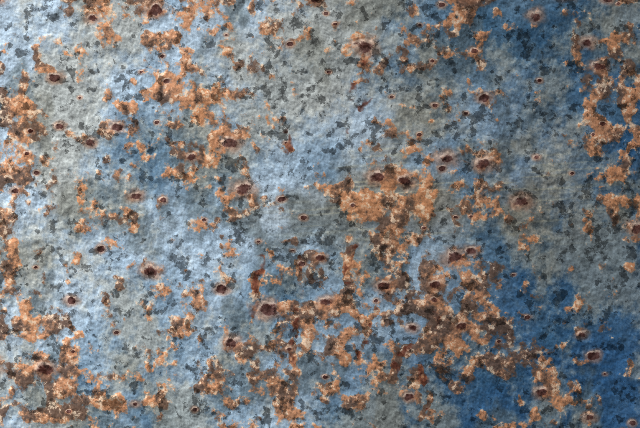
Give the GLSL for this texture, as a Shadertoy shader.

```glsl
// Weathered blue paint over rusting sheet metal: layered fractal noise gives paint,
// stains and rust crust, with slope lighting for relief. Looped blisters, cracks
// and stretched-noise scratches are laid on top. Canvas height is one unit.

float hash(vec2 p) {
    vec3 q = fract(p.xyx * vec3(0.1031, 0.1030, 0.0973));
    q += dot(q, q.yzx + 33.33);
    return fract((q.x + q.y) * q.z);
}

float noise(vec2 p) {
    vec2 i = floor(p), f = fract(p);
    f = f * f * (3.0 - 2.0 * f);
    return mix(mix(hash(i), hash(i + vec2(1, 0)), f.x),
               mix(hash(i + vec2(0, 1)), hash(i + vec2(1, 1)), f.x), f.y);
}

float fbm(vec2 p) {
    float sum = 0.0, amp = 0.5;
    for (int i = 0; i < 5; i++) {
        sum += amp * noise(p);
        p = mat2(1.6, 1.2, -1.2, 1.6) * p + 17.3;
        amp *= 0.58;
    }
    return sum / 1.11;
}

// Broken, wandering rust lines, mostly steep and near the middle
float cracks(vec2 p) {
    vec2 wander = vec2(fbm(p * 13.0), fbm(p * 13.0 + 40.0)) - 0.5;
    p += 0.06 * wander;
    float crack = 0.0;
    for (int i = 0; i < 9; i++) {
        float k = float(i);
        vec2 start = vec2(0.52 + 0.5 * hash(vec2(k, 3.0)), 0.02 + 0.85 * hash(vec2(k, 8.0)));
        float angle = 0.85 + 0.85 * hash(vec2(k, 15.0));
        vec2 along = (0.1 + 0.16 * hash(vec2(k, 21.0))) * vec2(cos(angle), sin(angle));
        vec2 rel = p - start;
        float t = clamp(dot(rel, along) / dot(along, along), 0.0, 1.0);
        float d = length(rel - along * t);
        crack = max(crack, 1.0 - smoothstep(0.002, 0.013, d));
    }
    return crack * smoothstep(0.32, 0.52, noise(p * 24.0 + 5.0));
}

// Height of the crust: broad patches plus fine grit
float crust(vec2 p) {
    return 0.45 * fbm(p * vec2(5.5, 4.0) + 2.0) + 0.55 * fbm(p * 32.0 + 9.0);
}

// Scattered blisters: x = dark core, y = lit upper rim, z = rusty halo
vec3 blisters(vec2 p) {
    vec3 result = vec3(0);
    vec2 cell = floor(p * 13.0);
    float ragged = fbm(p * 60.0) - 0.5;
    for (int y = -1; y <= 1; y++)
    for (int x = -1; x <= 1; x++) {
        vec2 id = cell + vec2(x, y);
        if (hash(id + 71.0) > 0.36) continue;
        vec2 centre = (id + vec2(hash(id + 5.0), hash(id + 13.0))) / 13.0;
        float radius = mix(0.004, 0.017, pow(hash(id + 29.0), 2.2));
        vec2 q = (p - centre) / radius * vec2(0.8, 1.1);
        float d = length(q) + 1.5 * ragged;
        float core = 1.0 - smoothstep(0.65, 1.05, d);
        float ring = smoothstep(0.5, 0.9, d) * (1.0 - smoothstep(1.0, 1.5, d));
        float halo = 1.0 - smoothstep(1.0, 2.4, d);
        result = max(result, vec3(core, ring * smoothstep(-0.2, 0.9, q.y - 0.4 * q.x), halo));
    }
    return result;
}

void mainImage(out vec4 fragColor, in vec2 fragCoord) {
    vec2 p = fragCoord / iResolution.y;
    float across = fragCoord.x / iResolution.x;
    float broad = fbm(p * 3.2 + 31.0);
    float stain = fbm(p * vec2(11.0, 8.0) + 60.0);
    float grit = fbm(p * 85.0 + 12.0);

    // Paint: pale and dusty on the left, deep blue toward the lower right
    float tone = 0.92 - 0.62 * across + 1.5 * (broad - 0.5) + 0.16 * (p.y - 0.5);
    vec3 color = mix(vec3(0.21, 0.33, 0.43), vec3(0.61, 0.68, 0.74), smoothstep(0.05, 1.0, tone));
    float deep = smoothstep(0.55, 1.1, across + 0.35 * (0.5 - p.y) + 0.9 * (stain - 0.5));
    color = mix(color, vec3(0.15, 0.30, 0.47), 0.6 * deep);

    // Grey-green grime and dusty tan film
    color = mix(color, vec3(0.32, 0.36, 0.37), 0.6 * smoothstep(0.50, 0.68, stain));
    float film = smoothstep(0.42, 0.66, fbm(p * vec2(7.0, 5.0) + 85.0) + 0.3 * (grit - 0.5));
    color = mix(color, vec3(0.59, 0.56, 0.49), 0.5 * film);

    // Worn band crossed by nearly level scratches
    vec2 bandPos = (p - vec2(1.03, 0.56)) / vec2(0.34, 0.13);
    float band = exp(-dot(bandPos, bandPos)) * smoothstep(0.25, 0.55, fbm(p * 8.0 + 3.0));
    vec2 tilted = vec2(p.x, p.y - 0.07 * p.x);
    float scratch = smoothstep(0.58, 0.85, noise(tilted * vec2(7.0, 190.0)));
    color = mix(color, vec3(0.52, 0.45, 0.35), 0.6 * band);
    color = mix(color, vec3(0.66, 0.65, 0.56), 0.6 * scratch * band);

    // Rust crust, from brown edges to orange and pale crumbs
    float crack = cracks(p);
    float height = crust(p);
    float rustLevel = height + 0.14 * crack + 0.04 * band;
    float rust = smoothstep(0.505, 0.575, rustLevel);
    float rustTone = fbm(p * 21.0 + 44.0) + 0.5 * (grit - 0.5);
    vec3 rustColor = mix(vec3(0.36, 0.27, 0.22), vec3(0.71, 0.48, 0.33), smoothstep(0.32, 0.62, rustTone));
    rustColor = mix(rustColor, vec3(0.74, 0.67, 0.58), 0.7 * smoothstep(0.55, 0.72, grit));
    color = mix(color, rustColor, 0.85 * rust);
    color = mix(color, vec3(0.33, 0.17, 0.13), 0.75 * crack * smoothstep(0.5, 0.62, noise(p * 75.0)));

    // Blisters with shadowed cores and bright lips
    vec3 blister = blisters(p);
    color = mix(color, vec3(0.60, 0.42, 0.32), 0.55 * blister.z);
    color = mix(color, vec3(0.24, 0.14, 0.13) + 0.25 * (grit - 0.4), 0.85 * blister.x);
    color = mix(color, vec3(0.78, 0.70, 0.64), 0.65 * blister.y);

    // Relief lit from the upper left, dark flecks and fine grain
    float slope = height - crust(p + vec2(-0.0025, 0.004));
    color *= 1.0 + 2.6 * slope + 0.5 * (grit - 0.5);
    color *= 1.0 - 0.4 * smoothstep(0.60, 0.72, fbm(p * 48.0 + 23.0));
    color += 0.07 * (noise(p * 260.0) - 0.5);
    color *= mix(1.16, 0.92, smoothstep(0.0, 0.9, across));

    fragColor = vec4(clamp(color, 0.0, 1.0), 1.0);
}
```
